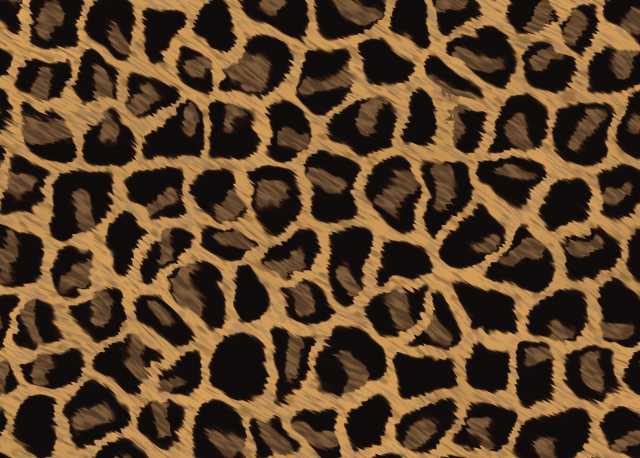
A Shadertoy shader for this pattern:

```glsl
// Leopard fur: every cell of a warped, rounded Voronoi mosaic is one rosette, a
// lobed black ring that opens around a brown core. Streaky hair noise shades the
// coat and pushes the lookup point along the hair, which frays all the edges.

#define CELLS 7.8        // rosettes per canvas height
#define JITTER 0.72      // irregularity of the rosette centres
#define GAP 0.075        // half width of the golden lanes
#define ROUNDING 14.0    // lower is rounder
#define LOBES 0.03       // depth of the lobes in the outline
#define CORE 0.135       // radius of the brown core
#define FRAY 0.13        // length of the hairs across an edge
#define SOFTNESS 0.02    // blur of the edges
#define HAIR_ANGLE -0.6  // hair direction in radians

const vec3 GOLD = vec3(0.80, 0.595, 0.335);
const vec3 PALE_TAN = vec3(0.69, 0.53, 0.35);
const vec3 HAIR_SHADOW = vec3(0.49, 0.34, 0.18);
const vec3 CORE_LIGHT = vec3(0.49, 0.36, 0.23);
const vec3 CORE_DARK = vec3(0.33, 0.23, 0.15);
const vec3 BLACK = vec3(0.06, 0.045, 0.045);
const vec3 DARK_RIM = vec3(0.17, 0.09, 0.05);

vec2 hash2(vec2 p) {
    vec3 q = fract(p.xyx * vec3(0.1031, 0.1030, 0.0973));
    q += dot(q, q.yzx + 33.33);
    return fract((q.xx + q.yz) * q.zy);
}

// Two independent channels of value noise, 0 to 1
vec2 noise2(vec2 p) {
    vec2 i = floor(p), f = fract(p);
    f = f * f * (3.0 - 2.0 * f);
    return mix(mix(hash2(i), hash2(i + vec2(1, 0)), f.x),
               mix(hash2(i + vec2(0, 1)), hash2(i + vec2(1, 1)), f.x), f.y);
}

vec2 rotate(vec2 p, float angle) {
    float c = cos(angle), s = sin(angle);
    return vec2(c * p.x + s * p.y, c * p.y - s * p.x);
}

// Jittered centre of a grid cell; odd rows are shifted by half a cell
vec2 cellCentre(vec2 id) {
    return id + 0.5 + JITTER * (hash2(id + 40.0) - 0.5) + vec2(0.5 * mod(id.y, 2.0), 0.0);
}

// Rounded distance to the cell border; also yields the nearest cell and its offset
float mosaic(vec2 p, out vec2 cell, out vec2 local) {
    vec2 base = floor(p);
    float nearest = 1e3;
    for (int y = -2; y <= 2; y++)
    for (int x = -2; x <= 2; x++) {
        vec2 id = base + vec2(x, y);
        vec2 v = p - cellCentre(id);
        if (dot(v, v) < nearest) {
            nearest = dot(v, v);
            cell = id;
            local = v;
        }
    }
    float sum = 0.0;
    for (int y = -2; y <= 2; y++)
    for (int x = -2; x <= 2; x++) {
        vec2 id = base + vec2(x, y);
        if (id == cell) continue;
        vec2 v = p - cellCentre(id);
        float border = dot(0.5 * (local + v), normalize(v - local));
        sum += exp(-ROUNDING * border);
    }
    return -log(sum) / ROUNDING;
}

// x: signed depth inside the outline, y: signed depth inside the brown core
vec2 rosette(vec2 p) {
    vec2 cell, local;
    float depth = mosaic(p, cell, local);
    vec2 shape = hash2(cell + 117.0), kind = hash2(cell + 251.0);
    float solid = step(kind.x, 0.15);

    // Turn the cell so that its ring opens towards +x
    vec2 q = rotate(local, 6.2832 * shape.x);
    float angle = atan(q.y, q.x);
    float lobe = cos(angle * (3.0 + floor(3.0 * shape.y)) + 6.2832 * kind.y);
    float notch = smoothstep(0.75, 1.0, cos(angle)) * (1.0 - solid);
    float outline = depth - GAP - LOBES * lobe - 0.04 * notch - 0.03 * solid;

    // The core is a capsule running out of the opening, sometimes out of both ends
    float back = kind.y < 0.25 ? -0.3 : -0.1;
    float reach = mix(0.12, 0.42, shape.y);
    vec2 d = vec2(q.x - clamp(q.x, back, reach), q.y);
    float radius = CORE * mix(0.8, 1.2, kind.x) + 0.16 * (noise2(p * 4.5).y - 0.5);
    return vec2(outline, radius - length(d) - solid);
}

void mainImage(out vec4 fragColor, in vec2 fragCoord) {
    vec2 p = fragCoord / iResolution.y * CELLS + 20.0;
    float soft = SOFTNESS + 0.5 * CELLS / iResolution.y;

    // Hair streaks along a gently bending direction
    vec2 hair = rotate(p + 0.35 * noise2(p * 0.6), HAIR_ANGLE);
    vec2 coarse = noise2(hair * vec2(4.5, 20.0));
    vec2 fine = noise2(hair * vec2(6.0, 32.0) + 60.0);
    float streak = 0.5 * (coarse.x + fine.x);

    // Organic warp of the mosaic, then fraying along the hair
    vec2 warped = p + 0.36 * (noise2(p * 1.3) - 0.5) + 0.1 * (noise2(p * 3.7 + 9.0) - 0.5);
    warped += FRAY * (streak - 0.5) * vec2(cos(HAIR_ANGLE), sin(HAIR_ANGLE));
    vec2 spot = rosette(warped);
    spot += 0.04 * (fine.y - 0.5);

    // Golden coat with dark strokes between the hairs
    vec3 coat = mix(PALE_TAN, GOLD, smoothstep(0.2, 0.6, fine.x));
    coat = mix(coat, HAIR_SHADOW, 0.6 * smoothstep(0.6, 0.95, coarse.y));
    coat *= 0.95 + 0.1 * noise2(p * 0.9).x;

    // Brown core and black ring with a warm rim
    vec3 core = mix(CORE_DARK, CORE_LIGHT, smoothstep(0.25, 0.8, streak));
    float rim = 1.0 - smoothstep(0.0, 0.07, min(spot.x, abs(spot.y)));
    vec3 ring = mix(BLACK, DARK_RIM, 0.8 * rim) * (0.9 + 0.2 * streak);

    vec3 fur = mix(ring, core, smoothstep(-soft, soft, spot.y));
    fragColor = vec4(mix(coat, fur, smoothstep(-soft, soft, spot.x)), 1.0);
}
```
